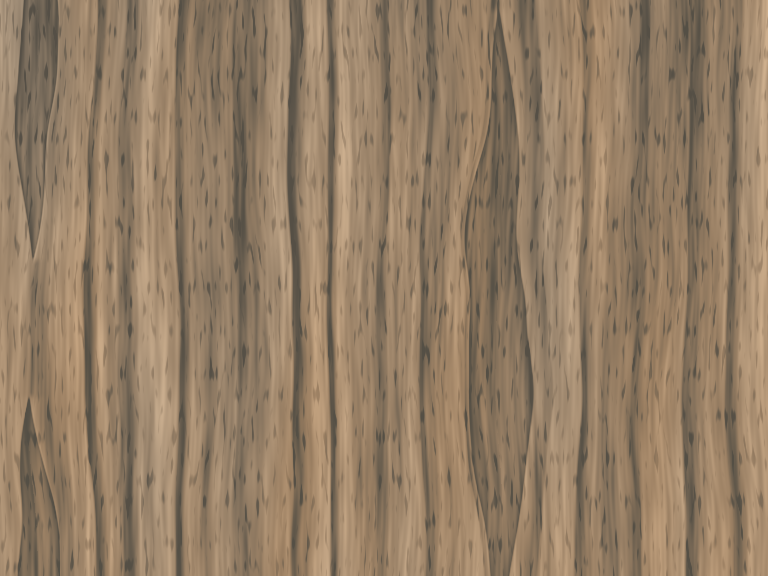
Reproduce this texture procedurally as a Shadertoy shader.

```glsl
const vec3 LIGHT_WOOD = vec3(0.82, 0.685, 0.54);
const vec3 MID_WOOD   = vec3(0.605, 0.495, 0.38);
const vec3 DARK_WOOD  = vec3(0.33, 0.31, 0.27);
const vec3 GREY_TINT  = vec3(1.08, 1.0, 0.89);

const float BASE_TONE    = 0.40;   // 0 is light wood, 1 is dark wood
const float BAND_TONE    = 0.45;
const float VEIN_TONE    = 0.93;
const float LENS_TONE    = 0.62;
const float VEIN_SPACING = 0.088;
const float VEIN_EDGE    = 0.004;
const float FIBRE_DEPTH  = 0.34;
const float GRAIN_DEPTH  = 0.30;
const float PORE_DEPTH   = 0.30;
const int   LENS_COUNT   = 3;
const vec2  LENS_ORIGIN  = vec2(0.06, 0.86);
const vec2  LENS_STEP    = vec2(0.81, -0.43);
const float BEND_REACH   = 0.06;

float hash(float n) {
    return fract(sin(n * 127.1 + 3.7) * 43758.545);
}

vec2 gradientAt(vec2 cell) {
    vec3 h = fract(cell.xyx * vec3(0.1031, 0.1030, 0.0973));
    h += dot(h, h.yzx + 33.33);
    return 2.0 * fract((h.xx + h.yz) * h.zy) - 1.0;
}

float gradientNoise(vec2 p) {
    vec2 cell = floor(p), f = fract(p);
    vec2 u = f * f * f * (f * (f * 6.0 - 15.0) + 10.0);
    vec2 e = vec2(1.0, 0.0);
    float low = mix(dot(gradientAt(cell), f),
                    dot(gradientAt(cell + e), f - e), u.x);
    float high = mix(dot(gradientAt(cell + e.yx), f - e.yx),
                     dot(gradientAt(cell + 1.0), f - 1.0), u.x);
    return mix(low, high, u.y);
}

// Slow sideways drift of the grain
vec2 warpGrain(vec2 p) {
    float drift = 0.035 * gradientNoise(p * vec2(2.5, 1.6) + 11.0)
                + 0.009 * gradientNoise(p * vec2(8.0, 5.0) + 47.0);
    return vec2(p.x + drift, p.y);
}

// Dark veins: one crisp side, one soft side
float veins(vec2 p) {
    float amount = 0.0;
    float home = floor(p.x / VEIN_SPACING);
    for (int i = -1; i <= 1; i++) {
        float id = home + float(i);
        float centre = (id + 0.2 + 0.6 * hash(id)) * VEIN_SPACING;
        float side = hash(id + 31.0) < 0.6 ? 1.0 : -1.0;
        float size = hash(id + 57.0);
        float width = 0.011 + 0.026 * size * size;
        float fade = gradientNoise(vec2(id * 3.7, p.y * 2.0));
        float strength = clamp(0.35 + 0.55 * hash(id + 83.0) + 0.4 * fade, 0.0, 0.95);
        float d = (p.x - centre) * side;
        float body = smoothstep(-VEIN_EDGE, VEIN_EDGE, d)
                   * (1.0 - smoothstep(0.3 * width, 1.7 * width, d));
        float line = exp(-pow((d - 0.003) / 0.004, 2.0));
        amount = max(amount, strength * min(body + 0.3 * line, 1.0));
    }
    return amount;
}

// Pointed figure: x signed depth inside, y half width, z envelope, w offset
vec4 lensFigure(vec2 p, float id) {
    float odd = mod(id, 2.0);
    vec2 q = p - LENS_ORIGIN - LENS_STEP * vec2(odd, id);
    float along = q.y / (0.32 + 0.25 * odd);
    float envelope = pow(max(1.0 - along * along, 0.0), 1.2);
    float side = q.x < 0.0 ? -1.0 : 1.0;
    float wobble = gradientNoise(vec2(id * 13.0 + side * 5.0 + 0.3, p.y * 4.5));
    float halfWidth = (0.036 + 0.018 * odd) * envelope * (1.0 + 0.7 * wobble);
    return vec4(halfWidth - abs(q.x), halfWidth, envelope, q.x);
}

vec3 woodColour(float tone) {
    vec3 c = mix(LIGHT_WOOD, MID_WOOD, smoothstep(-0.1, 0.55, tone));
    return mix(c, DARK_WOOD, smoothstep(0.42, 1.02, tone));
}

void mainImage(out vec4 fragColor, in vec2 fragCoord) {
    vec2 p = fragCoord / iResolution.y;
    vec2 uv = fragCoord / iResolution.xy;
    vec2 grain = warpGrain(p);

    // Lens figures push the veins aside
    vec2 bent = grain;
    float inside = 0.0, outline = 0.0, rim = 0.0;
    for (int i = 0; i < LENS_COUNT; i++) {
        vec4 lens = lensFigure(grain, float(i));
        float outer = max(-lens.x, 0.0), inner = max(lens.x, 0.0);
        float present = smoothstep(0.0, 0.06, lens.z);
        float cover = present * smoothstep(-0.002, 0.002, lens.x);
        bent.x -= sign(lens.w) * lens.y * exp(-outer / BEND_REACH);
        inside = max(inside, cover);
        outline = max(outline, cover * exp(-inner / 0.007));
        rim = max(rim, present * exp(-outer / 0.016));
    }

    // Broad bands, veins and figures
    float band = gradientNoise(bent * vec2(8.0, 0.7) + 5.0)
               + 0.5 * gradientNoise(bent * vec2(26.0, 1.1) + 19.0);
    float tone = BASE_TONE + BAND_TONE * band;
    tone = mix(tone, VEIN_TONE, veins(bent));
    tone = mix(tone, 0.2, 0.65 * rim);
    float lensTone = mix(LENS_TONE + 0.2 * band, 1.0, 0.85 * outline);
    tone = mix(tone, lensTone, inside);

    // Fibres, fine grain and short pores
    float pore = gradientNoise(grain * vec2(165.0, 27.0) + 71.0);
    tone += FIBRE_DEPTH * gradientNoise(grain * vec2(62.0, 2.4));
    tone += GRAIN_DEPTH * gradientNoise(grain * vec2(150.0, 9.0) + 23.0);
    tone += PORE_DEPTH * smoothstep(0.12, 0.42, pore);

    // Uneven light and greyer patches
    tone += 0.08 * (uv.y - uv.x);
    vec3 colour = woodColour(tone);
    float grey = 0.2 + 0.5 * gradientNoise(p * vec2(9.0, 1.5) + 37.0) + 0.15 * (uv.y - uv.x);
    float luma = dot(colour, vec3(0.3, 0.59, 0.11));
    colour = mix(colour, luma * GREY_TINT, clamp(grey, 0.0, 0.6));
    fragColor = vec4(colour, 1.0);
}
```
